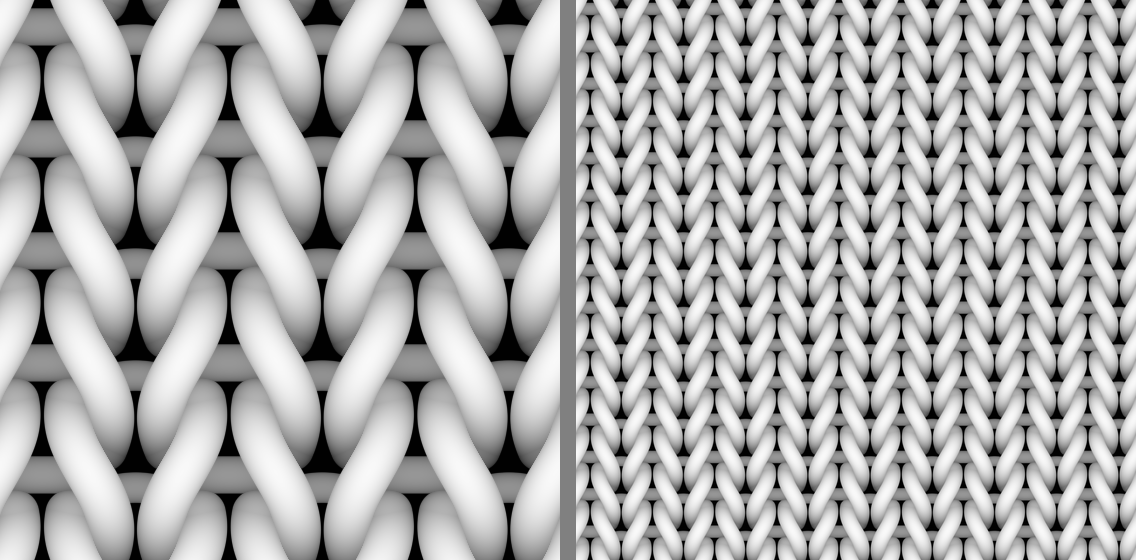
Left: one tile. Right: repeated 3 by 3.
Give the GLSL for this texture map, as a WebGL 2 fragment shader.

```glsl
#version 300 es
precision highp float;
// Height map of plain knit fabric: 3 columns of V stitches by 5 rows.
// Each column is mirrored into one leg, a round tube swept along a sine;
// overlapping legs and the cross bars behind them are joined by height.

uniform vec2 u_resolution;
out vec4 outColor;

// Lengths are in column widths, heights are grey levels.
const float COLUMNS = 3.0;
const float ROWS = 5.0;
const float ROW_HEIGHT = COLUMNS / ROWS;
const vec2 STITCH_ORIGIN = vec2(0.2266, 0.783 * ROW_HEIGHT);

const float LEG_X = 0.251;
const float LEG_SWAY = 0.114;
const float LEG_FREQUENCY = 5.09;
const float LEG_RADIUS = 0.128;
const float LEG_BOTTOM = -0.469;
const float LEG_TOP = 0.379;
const float LEG_ROUNDNESS = 0.34;
const float FLOOR_LEVEL = 0.005;

// Height of a round tube at distance d from its axis.
float tubeHeight(float d, float radius, float crest, float drop) {
    float q = min(d / radius, 1.0);
    return crest - drop * (1.0 - sqrt(1.0 - q * q));
}

// Lays a part over the surface wherever it stands higher, with smooth edges.
float layOver(float surface, float height, float edge, float pixel) {
    float coverage = 1.0 - smoothstep(-pixel, pixel, edge);
    return mix(surface, max(surface, height), coverage);
}

// Parameter of the point on the leg axis that lies nearest to p.
float nearestOnLeg(vec2 p) {
    float v = clamp(p.y, LEG_BOTTOM, LEG_TOP);
    for (int i = 0; i < 7; i++) {
        vec2 axis = vec2(LEG_X - LEG_SWAY * sin(LEG_FREQUENCY * v), v);
        vec2 tangent = vec2(-LEG_SWAY * LEG_FREQUENCY * cos(LEG_FREQUENCY * v), 1.0);
        v += dot(p - axis, tangent) / dot(tangent, tangent);
        v = clamp(v, LEG_BOTTOM, LEG_TOP);
    }
    return v;
}

// One slanted leg, whose two ends dip behind the neighbouring rows.
float addLeg(float surface, vec2 p, float pixel) {
    float v = nearestOnLeg(p);
    float d = distance(p, vec2(LEG_X - LEG_SWAY * sin(LEG_FREQUENCY * v), v));
    float v2 = v * v;
    float crest = 0.975 - 1.31 * v2 - 4.29 * v2 * v2;
    float height = tubeHeight(d, LEG_RADIUS, crest, LEG_ROUNDNESS);
    return layOver(surface, height, d - LEG_RADIUS, pixel);
}

// Horizontal bar behind the legs; p is relative to its centre.
float addBar(float surface, vec2 p, float radius, float crest, float arch, float pixel) {
    float x2 = p.x * p.x;
    float d = abs(p.y + arch * x2);
    float height = tubeHeight(d, radius, crest - 2.0 * x2, 0.27);
    float edge = max(d - radius, abs(p.x) - 0.2);
    return layOver(surface, height, edge, pixel);
}

void main() {
    vec2 p = gl_FragCoord.xy / u_resolution * COLUMNS - STITCH_ORIGIN;
    float pixel = 0.75 * COLUMNS / min(u_resolution.x, u_resolution.y);

    // Fold the column at its mirror axis and centre the row.
    vec2 stitch = vec2(abs(fract(p.x + 0.5) - 0.5),
                       (fract(p.y / ROW_HEIGHT + 0.5) - 0.5) * ROW_HEIGHT);

    // Wide bars between the Vs, narrow ones inside them.
    float surface = FLOOR_LEVEL;
    surface = addBar(surface, stitch - vec2(0.0, -0.014), 0.1, 0.59, 0.0, pixel);
    surface = addBar(surface, stitch - vec2(0.5, -0.082), 0.082, 0.57, 0.9, pixel);

    // Legs of this row and of the rows below and above.
    for (int row = -1; row <= 1; row++) {
        vec2 local = stitch - vec2(0.0, float(row) * ROW_HEIGHT);
        surface = addLeg(surface, local, pixel);
    }
    outColor = vec4(vec3(surface), 1.0);
}
```
